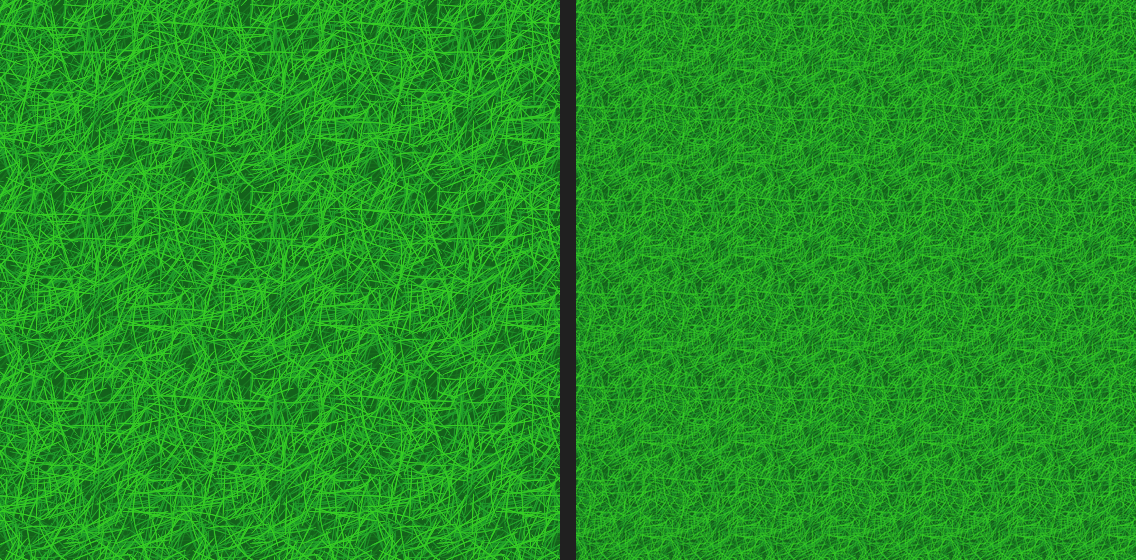
Left: one tile. Right: repeated 2 by 2.
A three.js fragment shader for this texture:

```glsl
varying vec2 vUv;

const float TILES = 3.0;   // repeats of the lawn patch across the canvas
const float CELLS = 6.0;   // grid cells across one patch
const float LAYERS = 28.0; // blades per cell, painted back to front

vec3 hash3(vec3 seed) {
  vec3 p = fract(seed * vec3(0.1031, 0.2137, 0.3719));
  p += dot(p, p.yzx + 33.33);
  return fract((p.xxy + p.yzz) * p.zyx);
}

// Distance to a bent, tapering blade centred on the origin, in cells
float bladeDistance(vec2 p, float angle, float halfLength, float bend) {
  vec2 along = vec2(cos(angle), sin(angle));
  float u = dot(p, along);
  float v = dot(p, vec2(-along.y, along.x));
  float side = abs(v - bend * u * u) / sqrt(1.0 + 4.0 * bend * bend * u * u);
  float taper = 0.008 * smoothstep(0.6, 1.0, abs(u) / halfLength);
  return length(vec2(max(abs(u) - halfLength, 0.0), side + taper));
}

// Nearest blade of one layer, searched in the surrounding cells
float layerDistance(vec2 p, float layer) {
  vec2 home = floor(p);
  float nearest = 1.0;
  for (int y = -1; y <= 1; y++) {
    for (int x = -1; x <= 1; x++) {
      vec2 cell = home + vec2(float(x), float(y));
      vec3 seed = vec3(mod(cell, CELLS), layer) + 1.7;
      vec3 place = hash3(seed);
      vec3 shape = hash3(seed + vec3(41.3, 17.9, 63.1));

      // Blades lean either low to the right or nearly upright
      float lean = mix(0.25, 1.5, step(0.5, place.z));
      float spread = shape.x + fract(shape.y * 13.7) - 1.0;
      float curl = 2.0 * shape.z - 1.0;
      float d = bladeDistance(p - cell - place.xy, lean + 1.2 * spread,
                              mix(0.3, 0.9, shape.y), 0.25 * curl * abs(curl));
      nearest = min(nearest, d);
    }
  }
  return nearest;
}

// Shaded blades at the bottom, sunlit ones on top
vec3 bladeColor(float height) {
  vec3 shaded = vec3(0.09, 0.43, 0.11);
  vec3 middle = vec3(0.12, 0.61, 0.17);
  vec3 sunlit = vec3(0.21, 0.81, 0.14);
  vec3 lower = mix(shaded, middle, smoothstep(0.0, 0.5, height));
  return mix(lower, sunlit, smoothstep(0.5, 0.95, height));
}

void main() {
  vec2 p = vUv * TILES * CELLS;
  vec3 color = vec3(0.08, 0.385, 0.105);

  for (float layer = 0.0; layer < LAYERS; layer++) {
    float cover = 1.0 - smoothstep(0.006, 0.034, layerDistance(p, layer));
    color = mix(color, bladeColor(layer / (LAYERS - 1.0)), cover);
  }
  gl_FragColor = vec4(color, 1.0);
}
```
